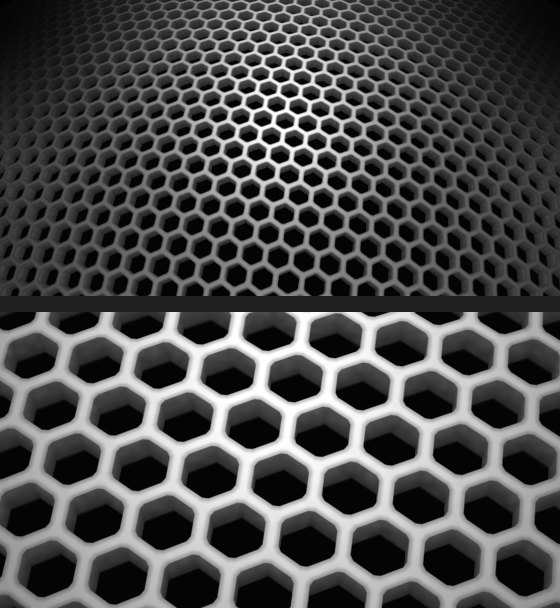
Top: the whole. Bottom: its middle third, enlarged.
Write a WebGL 1 fragment shader that draws this pattern.

```glsl
precision highp float;
// A honeycomb grille wrapped over a shallow dome, lit by a soft central spot.
// Each view ray meets the dome, is mapped to a hexagon lattice, and is then
// followed down the hole to find either its side wall or the dark floor.

uniform vec2 u_resolution;

#define FOCAL 1.6          // lens length in canvas heights
#define PITCH 1.047        // camera elevation over the dome
#define DOME_RADIUS 2.4    // in camera distances
#define CELL 0.0495        // spacing of holes
#define TURN 0.13          // rotation of the lattice
#define PHASE vec2(0.606, 1.11)
#define HOLE 0.39          // hole inradius; 0.5 would leave no web
#define DEPTH 0.52         // sheet thickness in cells
#define SPOT_CENTRE vec2(0.0, 0.08)
#define GRAIN 0.22         // unevenness of the metal

vec2 hashGradient(vec2 i) {
  vec2 h = vec2(dot(i, vec2(127.1, 311.7)), dot(i, vec2(269.5, 183.3)));
  return 2.0 * fract(sin(h) * 43758.5) - 1.0;
}

float gradientNoise(vec2 p) {
  vec2 i = floor(p), f = p - i;
  vec2 u = f * f * (3.0 - 2.0 * f);
  vec2 e = vec2(1.0, 0.0);
  float low = mix(dot(hashGradient(i), f),
                  dot(hashGradient(i + e.xy), f - e.xy), u.x);
  float high = mix(dot(hashGradient(i + e.yx), f - e.yx),
                   dot(hashGradient(i + e.xx), f - e.xx), u.x);
  return mix(low, high, u.y);
}

// Distance along a ray to a sphere under the origin, or -1 on a miss.
float hitDome(vec3 eye, vec3 ray, float radius) {
  vec3 offset = eye + vec3(0.0, DOME_RADIUS, 0.0);
  float b = dot(offset, ray);
  float h = b * b - dot(offset, offset) + radius * radius;
  return h < 0.0 ? -1.0 : -b - sqrt(h);
}

// Stereographic map keeps the cells regular across the dome.
vec2 latticeCoord(vec3 normal) {
  vec2 p = 2.0 * DOME_RADIUS * normal.xz / (1.0 + normal.y) / CELL + PHASE;
  float c = cos(TURN), s = sin(TURN);
  return vec2(c * p.x - s * p.y, s * p.x + c * p.y);
}

// Offset from the nearest hole centre.
vec2 cellOffset(vec2 q) {
  vec2 period = vec2(1.0, sqrt(3.0));
  vec2 a = mod(q, period) - 0.5 * period;
  vec2 b = mod(q - 0.5 * period, period) - 0.5 * period;
  return dot(a, a) < dot(b, b) ? a : b;
}

vec2 hexAxis(float k) {
  float angle = k * 1.0472;
  return vec2(cos(angle), sin(angle));
}

// Hexagonal radius with slightly rounded corners.
float hexRadius(vec2 p) {
  float d = 0.92 * length(p);
  for (int k = 0; k < 3; k++) d = max(d, abs(dot(p, hexAxis(float(k)))));
  return d;
}

// Depth fraction at which a ray meets the wall (x), and the wall's tilt (y).
vec2 hitWall(vec2 p, vec2 travel) {
  vec2 hit = vec2(9.0, 0.0);
  for (int k = 0; k < 3; k++) {
    vec2 axis = hexAxis(float(k));
    float along = dot(travel, axis);
    float side = along < 0.0 ? -1.0 : 1.0;
    float t = (HOLE * side - dot(p, axis)) / (side * max(abs(along), 1e-4)) ;
    if (t < hit.x) hit = vec2(t, abs(axis.x));
  }
  return hit;
}

void main() {
  vec2 uv = (gl_FragCoord.xy - 0.5 * u_resolution) / u_resolution.y;

  // Camera and dome
  float s = sin(PITCH), c = cos(PITCH);
  vec3 eye = vec3(0.0, s, -c);
  vec3 ray = normalize(uv.x * vec3(1.0, 0.0, 0.0) + uv.y * vec3(0.0, c, s)
                       + FOCAL * vec3(0.0, -s, c));
  float top = hitDome(eye, ray, DOME_RADIUS);
  float innerRadius = DOME_RADIUS - DEPTH * CELL;
  float bottom = hitDome(eye, ray, innerRadius);
  vec3 centre = vec3(0.0, -DOME_RADIUS, 0.0);
  vec3 normal = (eye + ray * top - centre) / DOME_RADIUS;
  vec2 q = latticeCoord(normal);
  vec2 travel = bottom < 0.0 ? vec2(0.0, 9.0)
    : latticeCoord((eye + ray * bottom - centre) / innerRadius) - q;
  float facing = max(-dot(ray, normal), 0.05);
  float blur = 0.9 * top / (FOCAL * u_resolution.y * CELL * sqrt(facing));

  // Light: broad wash, central spot, dim upper corners
  vec2 d = uv - SPOT_CENTRE;
  float wash = exp(-0.9 * uv.x * uv.x - 0.6 * pow(max(uv.y, 0.0), 2.0));
  float spot = exp(-10.0 * d.x * d.x - (d.y > 0.0 ? 4.0 : 12.0) * d.y * d.y);
  float corner = 1.0 - 0.88 * smoothstep(0.45, 1.05, length(uv))
                     * smoothstep(-0.15, 0.45, uv.y);
  float light = (0.48 * wash + 0.46 * spot) * corner;

  // Hole walls fade into the floor; the web has a brighter ridge
  vec2 p = cellOffset(q);
  float radius = hexRadius(p);
  float grain = 1.0 + GRAIN * gradientNoise(q * 7.0);
  vec2 wall = hitWall(p, travel);
  float depth = clamp(wall.x, 0.0, 1.0);
  float wallTone = (0.12 + 0.14 * light + 0.07 * wall.y * abs(uv.x))
                 * (1.25 - 0.6 * depth) * corner * grain;
  float inside = mix(wallTone, 0.015, smoothstep(0.88, 1.08, wall.x));
  float web = light * (0.8 + 0.28 * smoothstep(HOLE, 0.48, radius))
            * (0.85 + 0.15 * grain);
  float tone = mix(inside, web, smoothstep(HOLE - blur, HOLE + blur, radius));
  gl_FragColor = vec4(vec3(top < 0.0 ? 0.0 : tone), 1.0);
}
```
